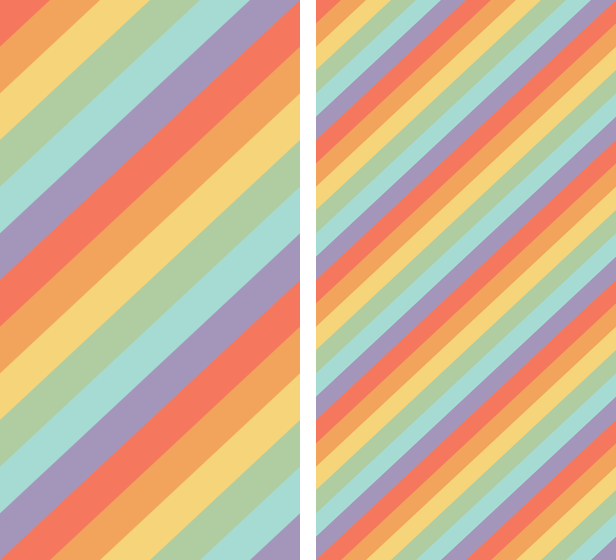
Left, the tile; right, the same tile 2 across and 2 down.
Reproduce this pattern procedurally as a Shadertoy shader.

```glsl
// Diagonal pastel rainbow stripes that tile seamlessly in both directions.

const float REPEATS_ACROSS = 1.0;  // whole rainbows along the width
const float REPEATS_DOWN = 2.0;    // whole rainbows along the height
const float EDGE_SOFTNESS = 0.03;  // minimum blend, as a share of a stripe

const int STRIPE_COUNT = 6;
const vec3 STRIPE_COLORS[STRIPE_COUNT] = vec3[STRIPE_COUNT](
    vec3(0.96, 0.47, 0.37),  // coral
    vec3(0.95, 0.64, 0.36),  // orange
    vec3(0.96, 0.83, 0.48),  // yellow
    vec3(0.69, 0.80, 0.63),  // sage
    vec3(0.65, 0.86, 0.83),  // aqua
    vec3(0.64, 0.59, 0.73)   // lavender
);

// Colour of a stripe, cycling through the palette for any whole index.
vec3 stripeColor(float index) {
    return STRIPE_COLORS[int(mod(index + 0.5, float(STRIPE_COUNT)))];
}

void mainImage(out vec4 fragColor, in vec2 fragCoord) {
    vec2 uv = fragCoord / iResolution.xy;

    // Continuous stripe coordinate: one unit per stripe, rising to the right.
    float stripe = float(STRIPE_COUNT) * (uv.x * REPEATS_ACROSS - uv.y * REPEATS_DOWN);

    // Blend the two stripes that meet at the nearest boundary.
    float boundary = floor(stripe + 0.5);
    float halfWidth = 0.5 * max(fwidth(stripe), EDGE_SOFTNESS);
    float blend = smoothstep(-halfWidth, halfWidth, stripe - boundary);
    vec3 color = mix(stripeColor(boundary - 1.0), stripeColor(boundary), blend);

    fragColor = vec4(color, 1.0);
}
```
